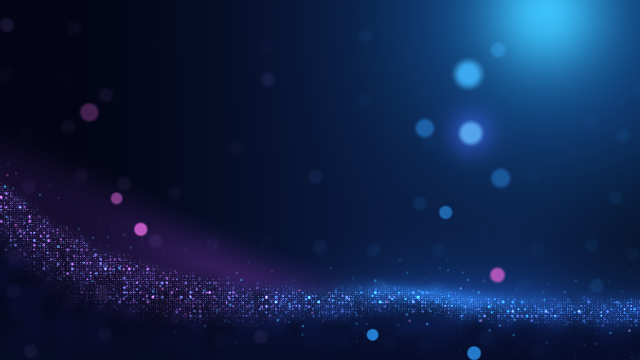
A WebGL 2 fragment shader for this background:

```glsl
#version 300 es
precision highp float;
// Glittering dune in violet and blue under a soft cyan lamp, with drifting bokeh.

uniform vec2 u_resolution;
out vec4 fragColor;

const vec3 NIGHT  = vec3(0.012, 0.018, 0.085);
const vec3 NAVY   = vec3(0.035, 0.095, 0.235);
const vec3 VIOLET = vec3(0.25, 0.13, 0.42);
const vec3 PINK   = vec3(0.78, 0.36, 0.78);
const vec3 LILAC  = vec3(0.50, 0.36, 0.72);
const vec3 AZURE  = vec3(0.16, 0.55, 0.90);
const vec3 SKY    = vec3(0.24, 0.68, 0.96);

float hash(vec2 p) {
    return fract(sin(dot(p, vec2(127.1, 311.7))) * 43758.545);
}

float noise(vec2 p) {
    vec2 i = floor(p), f = fract(p);
    f = f * f * (3.0 - 2.0 * f);
    return mix(mix(hash(i), hash(i + vec2(1, 0)), f.x),
               mix(hash(i + vec2(0, 1)), hash(i + vec2(1, 1)), f.x), f.y);
}

float bell(float x, float center, float width) {
    float t = (x - center) / width;
    return exp(-t * t);
}

// Height of the sharp front dune and of the blurred dune behind it
float frontCrest(float x) {
    return 0.165 + 0.335 * exp(-2.9 * x) + 0.02 * bell(x, 1.09, 0.17);
}

float backCrest(float x) {
    return mix(0.66, 0.19, smoothstep(-0.3, 1.1, x));
}

float disc(vec2 p, vec2 center, float radius, float blur) {
    return 1.0 - smoothstep(radius - blur, radius + blur, distance(p, center));
}

vec3 blend(vec3 base, vec3 tint, float amount) {
    return mix(base, tint, clamp(amount, 0.0, 1.0));
}

// One jittered dot per grid cell: x = brightness, y = random tint
vec2 dots(vec2 p, float scale, float radius, float blur, float rarity) {
    vec2 cell = floor(p * scale);
    vec2 jitter = vec2(hash(cell + 3.1), hash(cell + 17.7));
    vec2 center = cell + mix(vec2(radius + blur), vec2(1.0 - radius - blur), jitter);
    float power = pow(hash(cell + 41.3), rarity);
    return vec2(disc(p * scale, center, radius, blur) * power, hash(cell + 73.9));
}

vec3 backdrop(vec2 p) {
    vec3 color = mix(NIGHT, NAVY, smoothstep(0.1, 1.2, p.x));
    color *= 1.0 - 0.35 * smoothstep(1.4, 1.8, p.x) * smoothstep(0.7, 0.3, p.y);
    vec2 d = p - vec2(1.516, 0.965);
    float r2 = dot(d, d);
    return color + vec3(0.04, 0.24, 0.37) * exp(-5.5 * r2)
                 + vec3(0.16, 0.42, 0.37) * exp(-38.0 * r2);
}

// Out-of-focus violet slope and the blue mist over the right side
vec3 haze(vec3 color, vec2 p) {
    float depth = backCrest(p.x) - p.y;
    float slope = smoothstep(-0.07, 0.09, depth) * (1.0 - smoothstep(0.8, 1.15, p.x));
    color = blend(color, VIOLET, slope * (0.28 + 0.6 * bell(p.x, 0.72, 0.3)));
    float mist = exp(-max(p.y - 0.17, 0.0) * 14.0) * smoothstep(0.6, 1.15, p.x);
    return color + vec3(0.06, 0.17, 0.36) * mist * (0.45 + 0.55 * bell(p.x, 1.3, 0.3));
}

vec3 dune(vec3 color, vec2 p) {
    float depth = frontCrest(p.x) + 0.012 * (noise(p * 14.0) - 0.5) - p.y;
    float blueSide = smoothstep(0.45, 1.15, p.x);
    float thickness = mix(0.19, 0.075, smoothstep(0.0, 1.1, p.x));
    float focus = smoothstep(-0.018, 0.03, depth)
                * (1.0 - smoothstep(0.35 * thickness, 1.15 * thickness, depth));

    // Body, dimming to navy toward the bottom
    vec3 body = mix(vec3(0.10, 0.07, 0.21), vec3(0.08, 0.19, 0.43), blueSide);
    vec3 shade = mix(vec3(0.03, 0.04, 0.15), vec3(0.035, 0.09, 0.25), blueSide);
    vec3 ground = mix(body, shade, smoothstep(0.02, 1.4 * thickness, depth));
    ground *= 0.75 + 0.5 * noise(p * 22.0);
    ground = mix(ground, vec3(0.025, 0.045, 0.15), smoothstep(0.13, 0.0, p.y) * 0.8);
    color = blend(color, ground, smoothstep(-0.04, 0.035, depth));
    color += vec3(0.06, 0.20, 0.32) * bell(depth, 0.012, 0.025) * bell(p.x, 1.22, 0.24);

    // Glitter at three sizes
    vec3 grain = mix(LILAC, AZURE, blueSide);
    for (int i = 0; i < 3; i++) {
        float level = float(i);
        vec2 spark = dots(p + 0.37 * level, 190.0 / (1.0 + 0.75 * level), 0.26, 0.22, 2.0 + 3.0 * level);
        vec3 tint = mix(grain, mix(PINK, SKY, step(0.5, spark.y)), 0.4);
        color += tint * spark.x * focus * (0.8 + 0.5 * level);
    }
    // Loose blurred specks around the crest
    float spread = bell(depth, 0.035, 0.085);
    vec2 speck = dots(p, 34.0, 0.12, 0.06, 5.0);
    return blend(color, mix(PINK, SKY, smoothstep(0.2, 0.6, speck.y + 0.3 * blueSide)), speck.x * spread);
}

vec3 bokeh(vec3 color, vec2 p) {
    // Faint scattered lights
    vec2 faint = dots(p + 0.03, 7.0, 0.13, 0.05, 3.0);
    color = blend(color, mix(LILAC, AZURE, smoothstep(0.6, 1.1, p.x)), 0.17 * faint.x);
    // Blue lights below the lamp
    color += vec3(0.10, 0.12, 0.32) * exp(-260.0 * dot(p - vec2(1.308, 0.63), p - vec2(1.308, 0.63)));
    color = blend(color, SKY, 0.95 * disc(p, vec2(1.301, 0.794), 0.036, 0.016));
    color = blend(color, vec3(0.36, 0.68, 0.95), 0.9 * disc(p, vec2(1.308, 0.63), 0.031, 0.010));
    color = blend(color, AZURE, 0.55 * disc(p, vec2(1.180, 0.644), 0.025, 0.008));
    color = blend(color, SKY, 0.40 * disc(p, vec2(1.384, 0.861), 0.020, 0.007));
    color = blend(color, AZURE, 0.45 * disc(p, vec2(1.391, 0.505), 0.026, 0.008));
    color = blend(color, AZURE, 0.65 * disc(p, vec2(1.238, 0.410), 0.018, 0.004));
    color = blend(color, AZURE, 0.90 * disc(p, vec2(1.035, 0.070), 0.016, 0.003));
    color = blend(color, AZURE, 0.85 * disc(p, vec2(1.317, 0.019), 0.019, 0.003));
    // Pink lights
    color = blend(color, PINK, 0.85 * disc(p, vec2(1.382, 0.236), 0.020, 0.006));
    color = blend(color, PINK, 0.95 * disc(p, vec2(0.391, 0.363), 0.018, 0.004));
    color = blend(color, PINK, 0.60 * disc(p, vec2(0.324, 0.449), 0.016, 0.004));
    return blend(color, PINK, 0.32 * disc(p, vec2(0.248, 0.688), 0.025, 0.006));
}

void main() {
    vec2 p = gl_FragCoord.xy / u_resolution.y;
    vec3 color = haze(backdrop(p), p);
    fragColor = vec4(bokeh(dune(color, p), p), 1.0);
}
```
